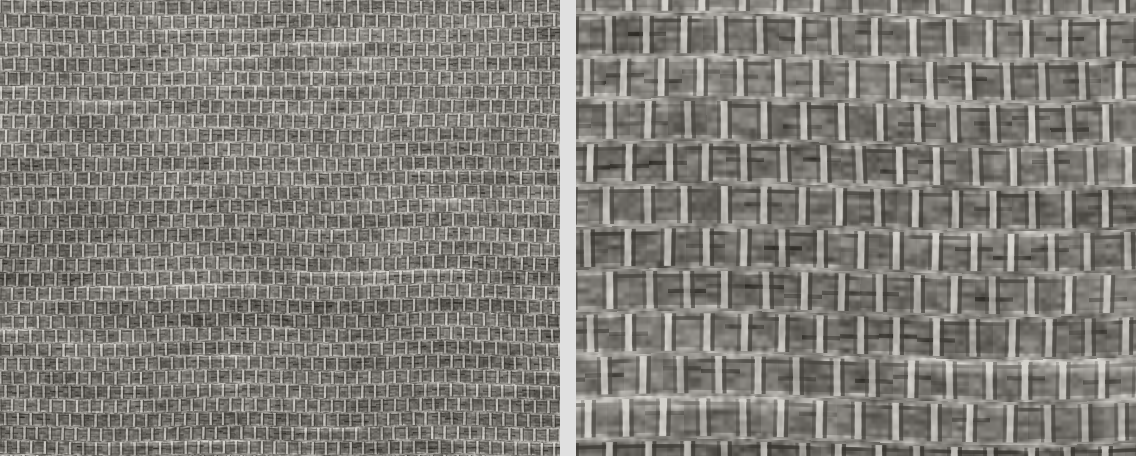
Left: the whole. Right: its middle third, enlarged.
A Shadertoy shader for this texture:

```glsl
#define COLS 44.0
#define ROWS 32.0
#define THREAD_HALF 0.085
#define BLOCK_HALF 0.36
#define BLOCK_TONE 0.435
#define THREAD_TONE 0.73
#define RIDGE_TONE 0.56
#define SHADOW_TONE 0.25
#define FIBRE_AMOUNT 0.26
#define STREAK_AMOUNT 0.22

float hash(vec2 p) {
    vec3 q = fract(p.xyx * vec3(0.1031, 0.1030, 0.0973));
    q += dot(q, q.yzx + 33.33);
    return fract((q.x + q.y) * q.z);
}

float noise(vec2 p) {
    vec2 i = floor(p), f = fract(p);
    f = f * f * (3.0 - 2.0 * f);
    return mix(mix(hash(i), hash(i + vec2(1, 0)), f.x),
               mix(hash(i + vec2(0, 1)), hash(i + vec2(1, 1)), f.x), f.y);
}

// Coverage of a strip around zero, with a smooth edge
float strip(float d, float halfWidth, float soft) {
    return 1.0 - smoothstep(halfWidth - soft, halfWidth + soft, abs(d));
}

void mainImage(out vec4 fragColor, in vec2 fragCoord) {
    vec2 uv = fragCoord / iResolution.xy;
    vec2 grid = vec2(COLS, ROWS);
    vec2 soft = 0.6 * grid / iResolution.xy;

    // Woven grid: slight sag of the rows, half a cell of offset on every other row
    vec2 p = uv * grid;
    p.y += 0.3 * (noise(uv * vec2(5.0, 3.0)) - 0.5);
    p.x += 0.2 * (noise(uv * vec2(4.0, 6.0) + 17.0) - 0.5);
    float row = floor(p.y);
    float shift = 0.5 * mod(row, 2.0) + 0.16 * (hash(vec2(row, 3.0)) - 0.5);
    vec2 q = vec2(p.x + shift, p.y);
    vec2 cell = floor(q);
    vec2 f = fract(q) - 0.5;
    float variation = hash(cell + 41.0);

    // Fibres run along the weft and the warp
    float weft = noise(vec2(q.x * 2.3, p.y * 8.0)) - 0.5;
    float warp = noise(vec2(p.x * 8.0, p.y * 1.6) + 71.0) - 0.5;
    float grain = noise(p * vec2(7.0, 8.0) + 29.0) - 0.5;

    // Weft block with a darker split in some cells
    float tone = BLOCK_TONE + 0.07 * (variation - 0.5);
    tone += FIBRE_AMOUNT * (0.75 * weft + 0.4 * grain);
    float slit = strip(f.y - 0.3 * (hash(cell + 5.0) - 0.5), 0.05, soft.y);
    tone -= 0.15 * slit * smoothstep(0.45, 0.8, hash(cell + 13.0));

    // Pale ridge between rows, with a broken shadow below it
    float ridge = smoothstep(BLOCK_HALF - soft.y, BLOCK_HALF + soft.y, abs(f.y));
    tone = mix(tone, RIDGE_TONE + 0.34 * weft + 0.2 * grain, ridge * 0.8);
    float crease = strip(f.y - 0.33, 0.045, soft.y);
    crease *= smoothstep(0.25, 0.75, noise(vec2(q.x * 1.7, row * 7.0)));
    tone = mix(tone, SHADOW_TONE, 0.75 * crease);

    // Pale warp thread between blocks, dark on both flanks
    float bend = 0.09 * (hash(cell + 23.0) - 0.5) + 0.05 * f.y * (variation - 0.5);
    float x = f.x - bend;
    float reach = strip(f.y, 0.44, soft.y);
    float flank = strip(x - 0.15, 0.05, soft.x) + 0.65 * strip(x + 0.15, 0.04, soft.x);
    tone = mix(tone, SHADOW_TONE, 0.72 * min(flank, 1.0) * reach);
    float thread = strip(x, THREAD_HALF, soft.x) * reach;
    float worn = mix(0.72, 1.0, smoothstep(0.05, 0.5, variation));
    float threadTone = THREAD_TONE + 0.12 * warp + 0.1 * grain;
    tone = mix(tone, threadTone, thread * worn);

    // Long slubs along single rows, and broad uneven light
    float slub = noise(vec2(uv.x * 6.0, row * 5.0 + 2.0)) - 0.5;
    float pale = smoothstep(0.68, 0.95, noise(vec2(uv.x * 5.0 + 9.0, row * 3.0)));
    tone += STREAK_AMOUNT * slub * (0.35 + 0.35 * abs(f.y));
    tone += 0.16 * pale * strip(f.y - 0.35, 0.16, 0.08);
    tone += 0.05 * (noise(uv * vec2(3.0, 4.0) + 53.0) - 0.5);
    tone += 0.045 * (uv.y - 0.5) + 0.025 * (uv.x - 0.5);

    // Warm grey tint
    vec3 colour = clamp(tone, 0.17, 0.82) + vec3(0.013, 0.003, -0.019);
    fragColor = vec4(colour, 1.0);
}
```
